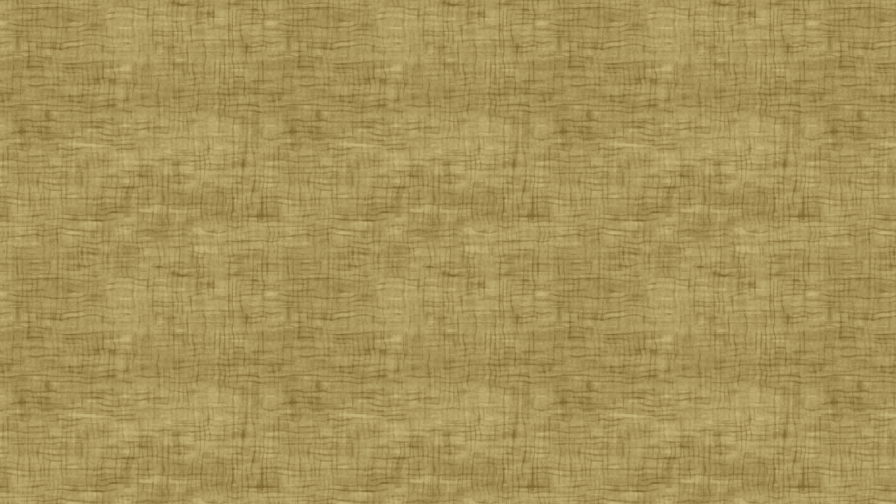
Reproduce this texture procedurally as a Shadertoy shader.

```glsl
// Coarse straw-coloured linen, made of one square cloth tile that repeats.
// Two sets of wobbling, broken threads cross over periodic value noise that
// gives the mottled bands, fine streaks, slubs and grain.

const float TILES_DOWN = 1.862;   // repeats over the canvas height
const float WEFT_COUNT = 50.0;    // horizontal threads per tile
const float WARP_COUNT = 54.0;    // vertical threads per tile

const vec3 STRAW = vec3(0.650, 0.572, 0.347);
const vec3 TONE_STEP = vec3(0.043, 0.046, 0.045);

float hash(vec2 p, float seed) {
    vec3 q = fract(vec3(p.xyx + seed * 7.31) * vec3(0.1031, 0.1030, 0.0973));
    q += dot(q, q.yzx + 33.33);
    return fract((q.x + q.y) * q.z);
}

// Value noise with whole-number periods, so that it joins at tile edges
float noise(vec2 p, vec2 period, float seed) {
    vec2 cell = floor(p);
    vec2 f = fract(p);
    f = f * f * (3.0 - 2.0 * f);
    vec2 lo = mod(cell, period);
    vec2 hi = mod(cell + 1.0, period);
    float bottom = mix(hash(lo, seed), hash(vec2(hi.x, lo.y), seed), f.x);
    float top = mix(hash(vec2(lo.x, hi.y), seed), hash(hi, seed), f.x);
    return mix(bottom, top, f.y);
}

float tileNoise(vec2 uv, vec2 cells, float seed) {
    return noise(uv * cells, cells, seed);
}

// Dark gaps between threads that run along uv.x, fading in and out
float threadGaps(vec2 uv, float count, float pixel, float seed) {
    float wobble = tileNoise(uv, vec2(9.0, 17.0), seed) - 0.5;
    wobble += 0.5 * (tileNoise(uv, vec2(31.0, 26.0), seed + 1.0) - 0.5);
    float across = uv.y * count + 0.9 * wobble;
    float id = floor(across);
    float soft = max(0.16, 0.5 * count * pixel);
    float dist = abs(fract(across) - 0.5);
    float gap = 1.0 - smoothstep(0.17 - soft, 0.17 + soft, dist);
    float strength = noise(vec2(uv.x * 15.0, id), vec2(15.0, count), seed + 2.0);
    return gap * smoothstep(0.15, 0.9, strength);
}

// Rare short thick fibres, long in the direction with fewer cells
float slubs(vec2 uv, vec2 cells, float seed) {
    return smoothstep(0.78, 0.96, tileNoise(uv, cells, seed));
}

// Soft wide bands, blocky patches and fine streaks, centred on zero
float mottling(vec2 uv) {
    float bands = tileNoise(uv, vec2(3.0, 10.0), 11.0) - 0.5;
    float patches = tileNoise(uv, vec2(7.0, 15.0), 12.0) - 0.5;
    float weftStreaks = tileNoise(uv, vec2(11.0, 76.0), 13.0) - 0.5;
    float warpStreaks = tileNoise(uv, vec2(80.0, 10.0), 14.0) - 0.5;
    float grain = tileNoise(uv, vec2(140.0), 15.0) - 0.5;
    return 1.5 * bands + 1.1 * patches + 1.7 * weftStreaks
         + 1.1 * warpStreaks + 1.2 * grain;
}

float clothTone(vec2 uv, float pixel) {
    // Each patch of cloth favours one thread direction
    float favour = smoothstep(0.2, 0.8, tileNoise(uv, vec2(5.0, 7.0), 21.0));
    float weft = threadGaps(uv, WEFT_COUNT, pixel, 31.0);
    float warp = threadGaps(uv.yx, WARP_COUNT, pixel, 41.0);

    float tone = 0.85 + mottling(uv);
    tone -= weft * mix(2.3, 1.4, favour);
    tone -= warp * mix(0.9, 2.1, favour);

    // Pale and dark slubs
    tone += 1.3 * slubs(uv, vec2(15.0, 58.0), 51.0);
    tone -= 1.6 * slubs(uv, vec2(17.0, 64.0), 52.0);
    tone -= 1.4 * slubs(uv, vec2(66.0, 16.0), 53.0);
    return tone;
}

void mainImage(out vec4 fragColor, in vec2 fragCoord) {
    vec2 tiled = fragCoord / iResolution.y * TILES_DOWN;
    float pixel = TILES_DOWN / iResolution.y;
    float tone = clamp(clothTone(fract(tiled), pixel), -3.2, 2.8);
    fragColor = vec4(STRAW + tone * TONE_STEP, 1.0);
}
```
